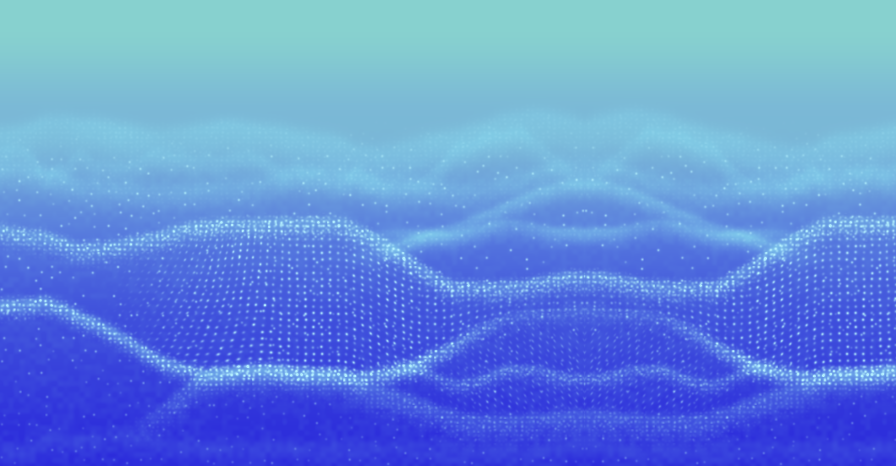
Reproduce this background procedurally as a WebGL 1 fragment shader.

```glsl
precision highp float;
// Misty sea of glowing particles: a teal-to-blue gradient crossed by soft wave crests,
// each a height curve with a glow, strewn with jittered dots and a warped dot lattice.
// The waves are folded about a vertical axis right of the centre.
uniform vec2 u_resolution;

float hash(vec2 p) {
  return fract(sin(dot(p, vec2(127.1, 311.7))) * 43758.5453);
}

float noise(vec2 p) {
  vec2 i = floor(p), f = fract(p);
  f = f * f * (3.0 - 2.0 * f);
  return mix(mix(hash(i), hash(i + vec2(1, 0)), f.x),
             mix(hash(i + vec2(0, 1)), hash(i + vec2(1, 1)), f.x), f.y);
}

float fbm(vec2 p) {
  float sum = 0.0, amp = 0.5;
  for (int i = 0; i < 4; i++) {
    sum += amp * noise(p);
    p = p * 2.03 + 17.0;
    amp *= 0.5;
  }
  return sum;
}

float bump(float x, float center, float width) {
  float d = (x - center) / width;
  return exp(-d * d);
}

// Glow around a crest, with separate falloff above and below it
float crest(float d, float above, float below) {
  float k = d / (d > 0.0 ? above : below);
  return exp(-k * k);
}

// One soft dot per cell, with random offset and brightness
float dots(vec2 p, vec2 cell, float jitter, float radius) {
  vec2 id = floor(p / cell);
  vec2 offset = vec2(hash(id), hash(id + 41.3)) - 0.5;
  vec2 d = (fract(p / cell) - 0.5 - jitter * offset) * cell;
  return exp(-dot(d, d) / (radius * radius)) * (0.3 + 0.7 * hash(id + 7.7));
}

vec3 backdrop(float y) {
  vec3 c = mix(vec3(0.17, 0.17, 0.86), vec3(0.25, 0.32, 0.86), smoothstep(0.0, 0.38, y));
  c = mix(c, vec3(0.34, 0.48, 0.87), smoothstep(0.3, 0.54, y));
  c = mix(c, vec3(0.48, 0.72, 0.84), smoothstep(0.46, 0.73, y));
  return mix(c, vec3(0.53, 0.82, 0.81), smoothstep(0.74, 0.95, y));
}

void main() {
  vec2 p = gl_FragCoord.xy / u_resolution * vec2(1.925, 1.0);
  p.x = 1.256 - abs(p.x - 1.256);
  float x = p.x;
  float wobble = fbm(vec2(x * 9.0, 3.0)) - 0.47;
  float y = p.y - 0.022 * wobble;
  vec3 color = backdrop(p.y);

  // Distant misty crests
  float far = 0.70 + 0.03 * bump(x, 0.15, 0.15) + 0.025 * bump(x, 0.5, 0.12)
            - 0.03 * bump(x, 0.82, 0.1) + 0.05 * bump(x, 1.13, 0.13);
  float haze = 0.59 + 0.05 * bump(x, 0.0, 0.15) + 0.035 * bump(x, 0.7, 0.15)
             + 0.05 * bump(x, 1.25, 0.18);
  float rise = 0.455 + 0.145 * smoothstep(0.75, 1.25, x);
  float shelf = 0.497 + 0.03 * bump(x, 1.09, 0.08);
  float rightSide = smoothstep(0.72, 0.9, x);
  float mist = 0.38 * crest(y - far, 0.022, 0.06)
             + 0.26 * crest(y - haze, 0.02, 0.035)
             + 0.2 * crest(y - far + 0.07 + 0.15 * wobble, 0.015, 0.03)
             + 0.4 * rightSide * crest(y - rise, 0.012, 0.025)
             + 0.36 * rightSide * crest(y - shelf, 0.011, 0.025);
  mist *= 0.65 + 0.75 * fbm(p * vec2(8.0, 16.0));

  // Middle and near crests
  float middle = 0.523 - 0.055 * bump(x, 0.2, 0.15) - 0.13 * smoothstep(0.72, 0.99, x)
               + 0.01 * bump(x, 1.25, 0.1);
  float near = 0.352 - 0.155 * smoothstep(0.05, 0.48, x) + 0.012 * bump(x, 0.55, 0.06)
             + 0.13 * smoothstep(0.82, 1.12, x);
  float branch = 0.2 + 0.015 * sin(x * 24.0);
  float hill = 0.09 + 0.115 * smoothstep(0.27, 0.48, x) - 0.1 * smoothstep(0.62, 1.05, x);
  float nearFade = 1.0 - 0.75 * smoothstep(0.85, 1.12, x);
  float middleGlow = crest(y - middle, 0.011, 0.026);
  float nearGlow = crest(y - near, 0.012, 0.022) * nearFade;
  float branchGlow = crest(y - branch, 0.01, 0.02) * smoothstep(0.78, 0.9, x);
  float hillGlow = crest(y - hill, 0.013, 0.04) * smoothstep(0.25, 0.42, x);
  float floorGlow = crest(y - 0.035 - 0.025 * bump(x, 0.25, 0.15), 0.02, 0.03);
  float glow = mist + 0.3 * middleGlow + 0.42 * nearGlow + 0.2 * branchGlow
             + 0.2 * hillGlow + 0.1 * floorGlow;

  // Fine grain and blurred specks below the mist
  float sea = 1.0 - smoothstep(0.62, 0.75, p.y);
  glow += sea * 0.1 * (noise(p * 85.0) - 0.35) + sea * 0.06 * (fbm(p * 14.0) - 0.4);
  color = mix(color, vec3(0.52, 0.84, 0.93), clamp(glow, 0.0, 0.8));

  // Lattice of dots hanging between the middle and near crests
  float sheet = smoothstep(near - 0.025, near + 0.01, y)
              * (1.0 - smoothstep(middle - 0.01, middle + 0.012, y));
  sheet *= smoothstep(0.2, 0.55, x) * (1.0 - 0.5 * smoothstep(0.85, 1.15, x));
  float lean = 0.5 * (p.y - 0.35) * (1.0 - smoothstep(0.3, 0.65, x));
  vec2 warped = vec2(x - lean, p.y - 0.6 * middle - 0.4 * near);
  float light = 0.85 * sheet * dots(warped, vec2(0.0175, 0.0145), 0.18, 0.0031);
  float apron = smoothstep(0.09, 0.15, y) * (1.0 - smoothstep(0.27, 0.33, y));
  light += 0.3 * apron * smoothstep(0.9, 1.05, x)
         * dots(p + vec2(0.0, 0.25 * x * x), vec2(0.016, 0.014), 0.25, 0.0031);

  // Sparkles crowding the crests, then sparse drifting dust
  float crowd = middleGlow + 1.1 * nearGlow + 0.5 * branchGlow + 0.3 * hillGlow + 0.3 * mist;
  light += crowd * dots(p, vec2(0.0115, 0.01), 0.45, 0.003);
  light += 0.5 * crowd * dots(p + 0.37, vec2(0.014, 0.012), 0.5, 0.003);
  float dust = step(0.55, hash(floor(p / 0.024) + 3.1)) * dots(p, vec2(0.024), 0.7, 0.0028);
  light += sea * dust * (0.3 + 0.35 * smoothstep(0.05, 0.45, p.y));
  color = mix(color, vec3(0.72, 0.96, 1.0), clamp(light, 0.0, 0.95));

  gl_FragColor = vec4(color, 1.0);
}
```
